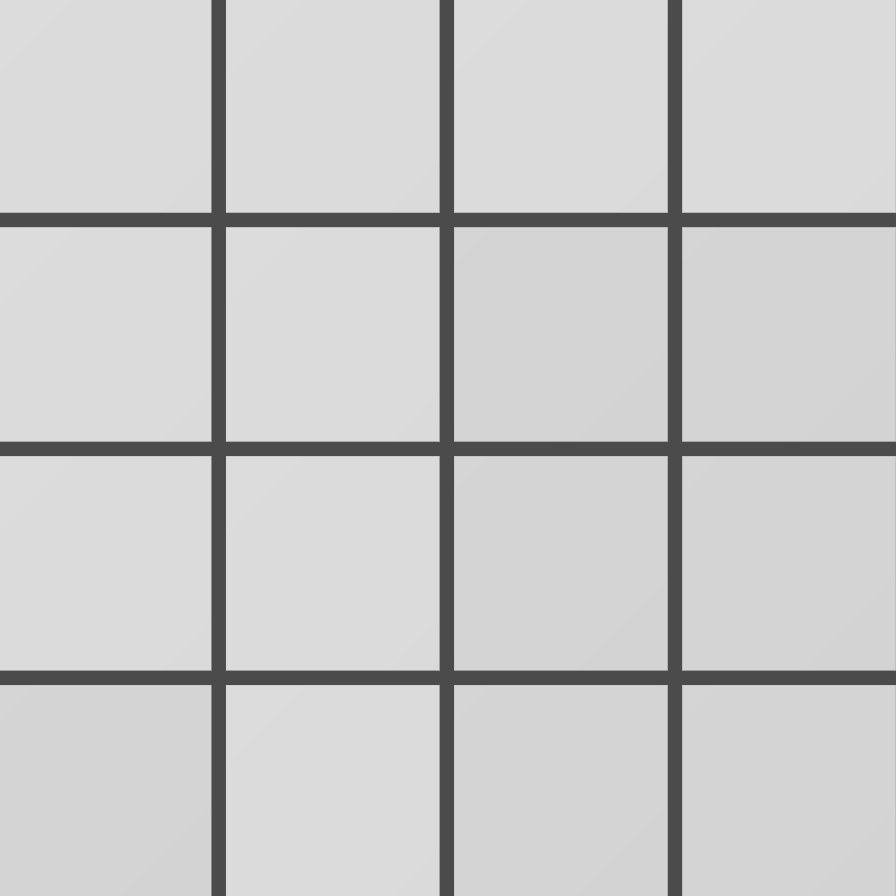
Reproduce this pattern procedurally as a WebGL 2 fragment shader.

```glsl
#version 300 es
precision highp float;
// Four by four pale grey square tiles in two shades, parted by dark grout lines.

uniform vec2 u_resolution;
out vec4 fragColor;

// 1 on the darker tiles: the lower right block and the lower left corner
float darkTile(vec2 cell) {
    float block = step(1.5, cell.x) * step(cell.y, 2.5);
    float corner = step(cell.x + cell.y, 0.5);
    return max(block, corner);
}

void main() {
    vec2 uv = gl_FragCoord.xy / u_resolution;
    vec2 pixel = 1.0 / u_resolution;

    // Tile grid, set slightly outside the lower left corner
    vec2 pitch = vec2(0.2546, 0.2555);
    vec2 grid = (uv + vec2(0.0105, 0.012)) / pitch;
    vec2 cell = floor(grid);
    vec2 local = fract(grid);

    // Tile shade with a very faint diagonal sheen
    float shade = mix(0.859, 0.831, darkTile(cell));
    shade += 0.003 * (local.y - local.x);

    // Grout lines, softened over one pixel
    vec2 lineDistance = (0.5 - abs(local - 0.5)) * pitch;
    vec2 grout = 1.0 - smoothstep(0.0081 - 0.6 * pixel, 0.0081 + 0.6 * pixel, lineDistance);

    vec3 color = mix(vec3(shade), vec3(0.294), max(grout.x, grout.y));
    fragColor = vec4(color, 1.0);
}
```
